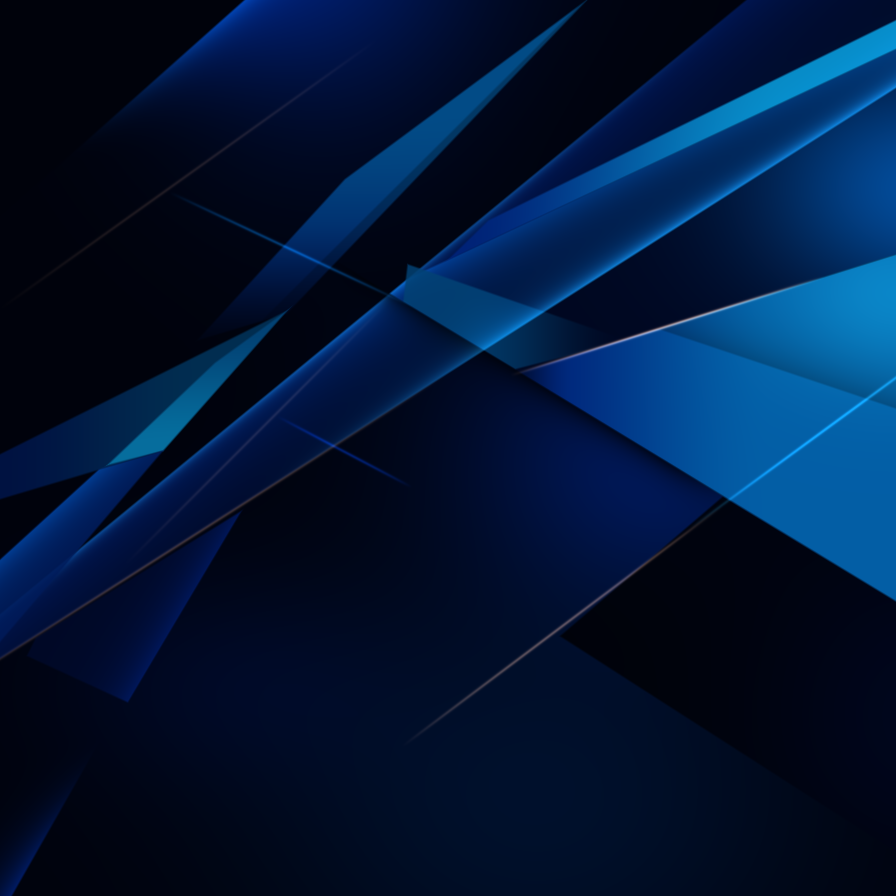
This background is drawn by a three.js fragment shader. Its source:

```glsl
// Dark navy backdrop crossed by translucent blue glass blades and light beams.
// Half-planes cut each blade, gradients shade it, and exponential falloffs
// light one side of an edge; thin tapered rays finish the seams.
varying vec2 vUv;

const float EDGE = 0.0016;
const float RAY_WIDTH = 0.0017;
const vec3 NIGHT = vec3(0.0, 0.008, 0.045);
const vec3 BLACK = vec3(0.0, 0.004, 0.025);
const vec3 NAVY = vec3(0.0, 0.035, 0.16);
const vec3 ROYAL = vec3(0.0, 0.11, 0.39);
const vec3 AZURE = vec3(0.01, 0.34, 0.60);
const vec3 CYAN = vec3(0.03, 0.56, 0.79);
const vec3 TEAL = vec3(0.08, 0.42, 0.56);
const vec3 WARM = vec3(0.55, 0.40, 0.30);

// Seams shared by several blades
const vec2 BEAM_A = vec2(0.0, 0.265);
const vec2 BEAM_B = vec2(1.0, 0.902);
const vec2 FOLD_A = vec2(0.378, 0.707);
const vec2 FOLD_B = vec2(1.0, 0.329);
const vec2 RIM_A = vec2(0.482, 0.554);
const vec2 RIM_B = vec2(1.0, 0.716);
const vec2 FAN_A = vec2(0.482, 0.711);
const vec2 FAN_B = vec2(0.833, 1.0);

// Signed distance to a line, positive on the left of a to b
float side(vec2 p, vec2 a, vec2 b) {
  vec2 d = normalize(b - a);
  return d.x * (p.y - a.y) - d.y * (p.x - a.x);
}

float cover(float d) { return smoothstep(-EDGE, EDGE, d); }

// Convex blade with counterclockwise corners
float blade(vec2 p, vec2 a, vec2 b, vec2 c, vec2 d) {
  return cover(min(min(side(p, a, b), side(p, b, c)),
                   min(side(p, c, d), side(p, d, a))));
}

// Light that starts at an edge and decays into its positive side
float edgeLight(float d, float reach) {
  return cover(d) * exp(-max(d, 0.0) / reach);
}

float glow(vec2 p, vec2 center, vec2 radius) {
  vec2 q = (p - center) / radius;
  return exp(-dot(q, q));
}

// Thin line that tapers at both ends
float ray(vec2 p, vec2 a, vec2 b) {
  vec2 ab = b - a;
  float t = clamp(dot(p - a, ab) / dot(ab, ab), 0.0, 1.0);
  float d = length(p - a - ab * t) / RAY_WIDTH;
  return exp(-d * d) * 4.0 * t * (1.0 - t);
}

void main() {
  vec2 p = vUv;
  float beam = side(p, BEAM_A, BEAM_B);
  float fold = side(p, FOLD_A, FOLD_B);
  float rim = side(p, RIM_A, RIM_B);
  float fan = -side(p, FAN_A, FAN_B);
  float corner = -side(p, vec2(0.09, 0.837), vec2(0.273, 1.0));

  // Backdrop glows
  vec3 col = NIGHT;
  col += ROYAL * 0.8 * glow(p, vec2(0.75, 0.50), vec2(0.23, 0.18)) * cover(-fold);
  col += vec3(0.0, 0.055, 0.125) * glow(p, vec2(0.60, 0.10), vec2(0.32, 0.24));
  col += NAVY * 0.5 * glow(p, vec2(0.25, 0.24), vec2(0.2, 0.12));
  col += ROYAL * 0.6 * glow(p, vec2(0.36, 1.04), vec2(0.19, 0.22)) * cover(corner);

  // Lit edge in the upper left corner
  float rise = smoothstep(0.82, 1.0, p.y);
  col += ROYAL * 0.6 * rise * edgeLight(corner, 0.09);
  col += AZURE * 0.45 * rise * edgeLight(corner, 0.012);

  // Dark wedge in the lower right
  float wedge = blade(p, vec2(0.625, 0.29), vec2(1.1, -0.015), vec2(1.1, 0.268), vec2(0.807, 0.446));
  col = mix(col, BLACK + NAVY * 0.6 * glow(p, vec2(1.05, 0.2), vec2(0.2)), wedge * 0.9);

  // Fan of light at the upper right
  float aboveBeam = cover(beam) * cover(fan);
  col = mix(col, NAVY * 0.7, aboveBeam);
  col += ROYAL * 0.5 * aboveBeam * exp(-max(fan, 0.0) / 0.07);
  col += TEAL * 0.6 * edgeLight(fan, 0.004) * cover(beam) * smoothstep(1.02, 0.72, p.y);
  float underStrip = -side(p, vec2(0.50, 0.71), vec2(1.0, 0.945));
  col += AZURE * 0.45 * aboveBeam * edgeLight(underStrip, 0.035);
  float strip = blade(p, vec2(0.50, 0.71), vec2(1.04, 0.964), vec2(1.04, 0.997), vec2(0.545, 0.754));
  col = mix(col, mix(ROYAL * 1.2, CYAN, smoothstep(0.50, 0.88, p.x)), strip * 0.95);

  // Space between beam and rim, lit from the right
  float gap = cover(-beam) * cover(rim) * cover(fold);
  col = mix(col, NAVY * 0.8 + AZURE * 0.8 * glow(p, vec2(1.04, 0.79), vec2(0.19, 0.13)), gap);

  // Large bright panel and its overlapping shard
  float panel = cover(-rim) * cover(fold);
  vec3 glass = mix(ROYAL * 1.2, AZURE * 1.08, smoothstep(0.57, 0.86, p.x));
  glass += vec3(0.03, 0.16, 0.14) * glow(p, vec2(1.0, 0.67), vec2(0.14, 0.1));
  glass *= 1.0 - 0.25 * edgeLight(side(p, vec2(0.69, 0.648), vec2(1.0, 0.544)), 0.03);
  col = mix(col, glass, panel * smoothstep(0.54, 0.64, p.x));
  float shard = blade(p, vec2(0.45, 0.663), vec2(0.575, 0.588), vec2(0.70, 0.62), vec2(0.455, 0.705));
  col = mix(col, AZURE * 0.75, shard * smoothstep(0.70, 0.52, p.x) * 0.85);

  // Shadow below the fold
  float foldSpan = smoothstep(0.34, 0.42, p.x) * smoothstep(0.84, 0.74, p.x);
  col = mix(col, BLACK, 0.8 * foldSpan * edgeLight(-fold, 0.014));

  // Main diagonal beam
  float reach = smoothstep(0.25, 0.72, p.x);
  col += AZURE * 0.55 * reach * edgeLight(beam, 0.028);
  col += TEAL * 0.75 * reach * edgeLight(beam, 0.006);

  // Slim blade rising to the top
  float slim = blade(p, vec2(0.32, 0.65), vec2(0.655, 1.0), vec2(0.385, 0.80), vec2(0.22, 0.62));
  float crease = cover(side(p, vec2(0.30, 0.65), vec2(0.652, 1.0)));
  vec3 slimTint = mix(ROYAL, AZURE * 0.95, smoothstep(0.62, 0.88, p.y)) * mix(0.75, 1.0, crease);
  col = mix(col, slimTint, slim * smoothstep(0.59, 0.76, p.y) * 0.9);

  // Crossing blades on the left
  float band = blade(p, vec2(-0.05, 0.428), vec2(0.182, 0.497), vec2(0.32, 0.653), vec2(-0.05, 0.468));
  col = mix(col, mix(ROYAL * 0.75, AZURE * 0.6, smoothstep(0.0, 0.22, p.x)), band * 0.85);
  float facet = blade(p, vec2(0.12, 0.481), vec2(0.182, 0.497), vec2(0.32, 0.653), vec2(0.24, 0.595));
  col = mix(col, mix(AZURE * 0.8, CYAN * 0.85, smoothstep(0.64, 0.50, p.y)), facet * 0.85);
  float lower = blade(p, vec2(-0.05, 0.225), vec2(0.182, 0.497), vec2(0.11, 0.476), vec2(-0.05, 0.33));
  float lowerRim = -side(p, vec2(-0.05, 0.33), vec2(0.11, 0.476));
  col = mix(col, ROYAL * 0.85 + AZURE * 0.5 * edgeLight(lowerRim, 0.02), lower * 0.9);
  float tail = blade(p, vec2(0.03, 0.268), vec2(0.143, 0.216), vec2(0.27, 0.43), vec2(0.04, 0.288));
  float tailRim = side(p, vec2(0.143, 0.216), vec2(0.27, 0.43));
  col = mix(col, NAVY + ROYAL * 0.6 * edgeLight(tailRim, 0.025), tail * 0.85);

  // Lit edge in the lower left corner
  float foot = side(p, vec2(0.013, 0.0), vec2(0.104, 0.16));
  col += ROYAL * 0.9 * edgeLight(foot, 0.022) * smoothstep(0.18, 0.0, p.y);

  // Fine rays along the seams
  col += WARM * 0.65 * ray(p, vec2(0.449, 0.167), vec2(0.807, 0.436));
  col += TEAL * 0.7 * ray(p, vec2(0.77, 0.41), vec2(1.08, 0.637));
  col += WARM * 1.1 * ray(p, vec2(0.57, 0.581), vec2(0.92, 0.691));
  col += WARM * 0.4 * ray(p, BEAM_A - vec2(0.1, 0.064), vec2(0.50, 0.583));
  col += WARM * 0.22 * ray(p, vec2(0.0, 0.655), vec2(0.42, 0.955));
  col += WARM * 0.2 * ray(p, vec2(0.14, 0.37), vec2(0.43, 0.66));
  col += AZURE * 0.6 * ray(p, vec2(0.19, 0.785), vec2(0.46, 0.658));
  col += ROYAL * 0.9 * ray(p, vec2(0.31, 0.535), vec2(0.46, 0.456));

  gl_FragColor = vec4(clamp(col, 0.0, 1.0), 1.0);
}
```
